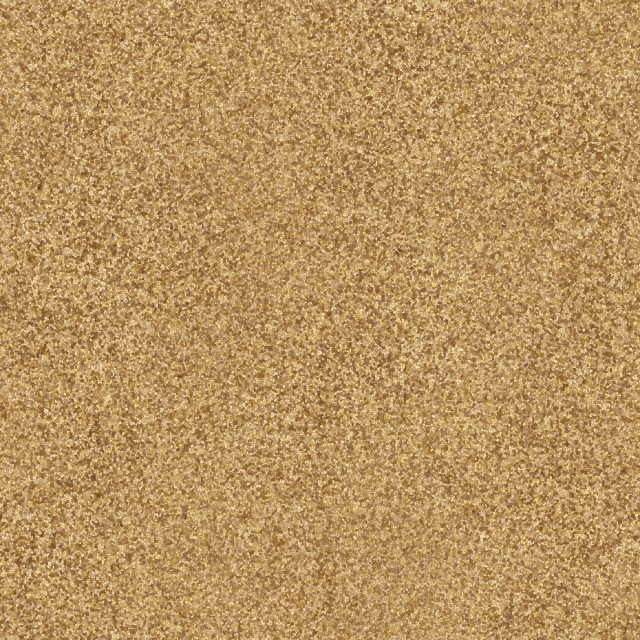
A WebGL 1 fragment shader for this texture:

```glsl
precision highp float;
// Fine golden-brown sand: soft packed grains, faint patches, dark specks and a few twigs.
uniform vec2 u_resolution;

#define GRAINS 290.0         // grains across the canvas
#define GRAIN_CONTRAST 0.82  // spread of grain tones
#define GRAIN_HARDNESS 10.0  // crispness of grain outlines
#define GRAIN_WARP 0.7       // irregularity of grain shape and size
#define PATCH_STRENGTH 0.06  // broad light and dark areas
#define CLUMP_STRENGTH 0.15  // small clusters of similar grains
#define HUE_SPREAD 0.085     // golden to greyish variation
#define GAP_WIDTH 0.52       // shadow between grains, in grain sizes
#define DARK_SAND vec3(0.52, 0.34, 0.18)
#define MID_SAND vec3(0.82, 0.675, 0.45)
#define PALE_SAND vec3(1.00, 0.92, 0.72)
#define GAP_TINT vec3(0.82, 0.77, 0.69)

const float SPECK_CELLS = 9.0;  // grid for sparse dark specks
const int TWIGS = 7;

vec3 hash3(vec2 p) {
  vec3 q = fract(p.xyx * vec3(0.1031, 0.1030, 0.0973));
  q += dot(q, q.yxz + 33.33);
  return fract((q.xxy + q.yzz) * q.zyx);
}

float cornerGradient(vec2 cell, vec2 offset) {
  float angle = 6.2832 * hash3(cell + 17.0).x;
  return dot(vec2(cos(angle), sin(angle)), offset);
}

float gradientNoise(vec2 p) {
  vec2 i = floor(p), f = fract(p);
  vec2 u = f * f * f * (f * (f * 6.0 - 15.0) + 10.0);
  vec2 e = vec2(1.0, 0.0);
  float low = mix(cornerGradient(i, f), cornerGradient(i + e, f - e), u.x);
  float high = mix(cornerGradient(i + e.yx, f - e.yx),
                   cornerGradient(i + 1.0, f - 1.0), u.x);
  return mix(low, high, u.y);
}

// Softly blended grain values in xyz, clearance to the neighbouring grain in w.
vec4 softGrain(vec2 p) {
  vec2 cell = floor(p);
  float first = 9.0, second = 9.0, total = 0.0;
  vec3 blended = vec3(0.0);
  for (int y = -1; y <= 1; y++) {
    for (int x = -1; x <= 1; x++) {
      vec2 id = cell + vec2(float(x), float(y));
      float d = length(id + hash3(id).xy - p);
      float weight = exp(-GRAIN_HARDNESS * d * d);
      blended += weight * hash3(id + 311.0);
      total += weight;
      second = min(second, max(first, d));
      first = min(first, d);
    }
  }
  return vec4(blended / max(total, 1e-6), second - first);
}

vec3 sandColor(float tone) {
  vec3 lower = mix(DARK_SAND, MID_SAND, clamp(tone * 2.0, -0.3, 1.0));
  return mix(lower, PALE_SAND, clamp(tone * 2.0 - 1.0, 0.0, 1.1));
}

vec3 grainLayer(vec2 grainPos, float shade, float contrast) {
  vec4 grain = softGrain(grainPos);
  vec3 color = sandColor(0.5 + (grain.x - 0.5) * contrast + shade);
  float hue = (grain.y - 0.5) * HUE_SPREAD;
  color += vec3(0.3, 0.0, -1.6) * hue;
  color += 0.10 * smoothstep(0.92, 1.0, grain.z);
  return color * mix(GAP_TINT, vec3(1.0), smoothstep(0.0, GAP_WIDTH, grain.w));
}

// Sparse dark specks with ragged outlines.
float specks(vec2 p) {
  vec2 cell = floor(p * SPECK_CELLS);
  vec3 h = hash3(cell + 71.0);
  vec2 offset = fract(p * SPECK_CELLS) - mix(vec2(0.2), vec2(0.8), h.xy);
  float radius = mix(0.02, 0.05, h.x) + 0.05 * gradientNoise(p * 160.0);
  return step(0.75, h.z) * (1.0 - smoothstep(radius * 0.4, radius + 0.02, length(offset)));
}

// Signed side of a twig in x, its coverage in y.
vec2 twig(vec2 p, float index, float pixel) {
  vec3 h = hash3(vec2(index, 5.0) * 13.7);
  float angle = 6.2832 * h.z;
  vec2 along = vec2(cos(angle), sin(angle));
  vec2 q = p - h.xy;
  vec2 local = vec2(dot(q, along), dot(q, vec2(-along.y, along.x)));
  float halfLength = mix(0.006, 0.016, h.x);
  local.y += 8.0 * local.x * local.x;
  float d = length(vec2(max(abs(local.x) - halfLength, 0.0), local.y)) - 0.001;
  return vec2(local.y, 1.0 - smoothstep(-pixel, pixel, d));
}

void main() {
  float pixel = 1.0 / u_resolution.y;
  vec2 p = gl_FragCoord.xy * pixel;

  // Uneven tone and contrast across the sand
  float broad = gradientNoise(p * 5.0) + gradientNoise(p * 17.0 + 40.0);
  float clump = gradientNoise(p * 65.0 + 90.0);
  float shade = PATCH_STRENGTH * broad + CLUMP_STRENGTH * clump - 0.3 * specks(p);
  float contrast = GRAIN_CONTRAST * (1.0 + 0.3 * gradientNoise(p * 4.0 + 23.0));

  // Warped grains; four samples smooth their edges
  vec2 g = p * GRAINS;
  g += GRAIN_WARP * vec2(gradientNoise(g * 0.6 + 7.0), gradientNoise(g * 0.6 + 61.0));
  vec3 color = vec3(0.0);
  for (int i = 0; i < 4; i++) {
    float s = float(i);
    vec2 offset = (vec2(mod(s, 2.0), floor(s * 0.5)) - 0.5) * 0.5 * pixel;
    color += 0.25 * grainLayer(g + offset * GRAINS, shade, contrast);
  }

  // Twigs with a lit and a shaded side
  for (int i = 0; i < TWIGS; i++) {
    vec2 t = twig(p, float(i), pixel);
    vec3 bark = mix(DARK_SAND, MID_SAND, smoothstep(-0.001, 0.001, t.x));
    color = mix(color, bark, 0.5 * t.y);
  }
  gl_FragColor = vec4(clamp(color, 0.0, 1.0), 1.0);
}
```
